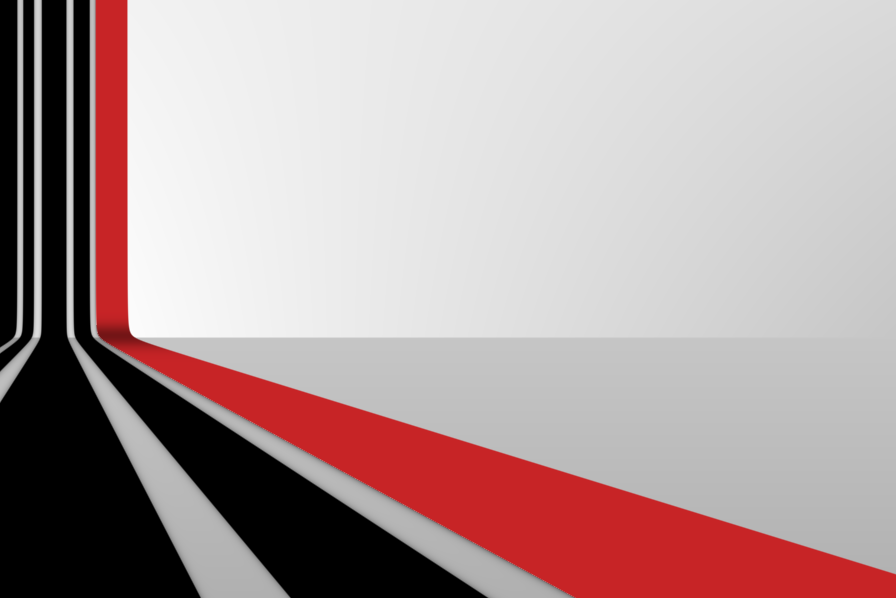
A Shadertoy shader for this background:

```glsl
// Black and red stripes running down a pale wall and fanning out over a grey floor.

const float HORIZON = 0.4355;
const float BEND_RADIUS = 0.008;
const vec3 RED = vec3(0.78, 0.14, 0.15);
const vec3 BLACK = vec3(0.0);

// Rounded ramp: zero on the wall, growing with distance below the horizon.
float floorDepth(float y) {
    float d = HORIZON - y;
    return 0.5 * (d + sqrt(d * d + BEND_RADIUS * BEND_RADIUS));
}

// Signed distance to a bent edge, positive on its right.
// edge.x is its place on the wall, edge.y its slant on the floor.
float edgeDistance(vec2 p, vec2 edge) {
    float d = HORIZON - p.y;
    float bend = 0.5 + 0.5 * d / sqrt(d * d + BEND_RADIUS * BEND_RADIUS);
    float slant = edge.y * bend;
    return (p.x - edge.x - edge.y * floorDepth(p.y)) / sqrt(1.0 + slant * slant);
}

// Signed distance to a stripe, positive inside.
float stripeDistance(vec2 p, vec2 leftEdge, vec2 rightEdge) {
    return min(edgeDistance(p, leftEdge), -edgeDistance(p, rightEdge));
}

// Paints a stripe with a faint contact shadow around it.
vec3 paintStripe(vec3 base, vec3 paint, float dist, float soft, float shadow) {
    float outside = max(-dist, 0.0);
    base *= 1.0 - shadow * exp(-outside / 0.0045);
    return mix(base, paint, smoothstep(-soft, soft, dist));
}

// Wall lit from the lower left corner.
float wallShade(vec2 p, float aspect) {
    float across = clamp((p.x - 0.21) / (aspect - 0.21), 0.0, 1.0);
    float up = clamp((p.y - HORIZON) / (1.0 - HORIZON), 0.0, 1.0);
    float low = mix(0.99, 0.775, pow(across, 0.92));
    float high = mix(0.95, 0.855, across);
    return mix(low, high, up);
}

// Floor darkening toward the viewer.
float floorShade(vec2 p) {
    return mix(0.69, 0.775, clamp(p.y / HORIZON, 0.0, 1.0));
}

void mainImage(out vec4 fragColor, in vec2 fragCoord) {
    vec2 p = fragCoord / iResolution.y;
    float aspect = iResolution.x / iResolution.y;
    float pixel = 1.0 / iResolution.y;
    float soft = max(0.8 * pixel, 0.0016);

    // Wall and floor
    float onWall = smoothstep(-pixel, pixel, p.y - HORIZON);
    vec3 color = vec3(mix(floorShade(p), wallShade(p, aspect), onWall));

    // Black stripes, from left to right
    vec2 leftEdges[4] = vec2[4](vec2(-1.0, -3.0), vec2(0.039, -1.43),
                               vec2(0.070, -0.64), vec2(0.123, 0.834));
    vec2 rightEdges[4] = vec2[4](vec2(0.029, -1.67), vec2(0.057, -1.0),
                                vec2(0.111, 0.516), vec2(0.150, 1.53));
    for (int i = 0; i < 4; i++) {
        float dist = stripeDistance(p, leftEdges[i], rightEdges[i]);
        color = paintStripe(color, BLACK, dist, soft, 0.3);
    }

    // Red stripe, shaded where it folds onto the floor
    vec2 redLeft = vec2(0.160, 1.843);
    vec2 redRight = vec2(0.213, 3.246);
    float fold = (p.y - HORIZON - 0.003) / 0.019;
    vec3 redPaint = RED * (1.0 - 0.42 * exp(-fold * fold));
    float leftSide = step(edgeDistance(p, redLeft), 0.0);
    float redDist = stripeDistance(p, redLeft, redRight);
    color = paintStripe(color, redPaint, redDist, soft, 0.4 * leftSide);

    fragColor = vec4(color, 1.0);
}
```
